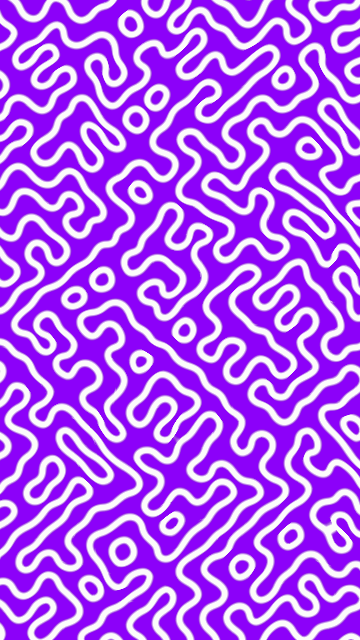
Reproduce this pattern procedurally as a WebGL 2 fragment shader.

```glsl
#version 300 es
precision highp float;

uniform vec2 u_resolution;
out vec4 fragColor;

const vec3 PURPLE = vec3(0.55, 0.005, 0.975);
const vec3 RIM = vec3(0.56, 0.16, 0.88);
const vec3 WHITE = vec3(0.99, 0.99, 0.985);
const float CELLS_ACROSS = 15.0;
const float HALF_WIDTH = 0.147;
const float EDGE_SOFTNESS = 0.0036;
const float JITTER = 0.49;
const float ROUNDNESS = 8.5;

vec2 hash22(vec2 p) {
    vec3 q = fract(p.xyx * vec3(0.1031, 0.1030, 0.0973));
    q += dot(q, q.yzx + 33.33);
    return fract((q.xx + q.yz) * q.zy);
}

vec2 node(vec2 cell) {
    return cell + JITTER * (hash22(cell + 60.0) - 0.5);
}

float segmentDistance(vec2 p, vec2 a, vec2 b) {
    vec2 ab = b - a;
    float t = clamp(dot(p - a, ab) / dot(ab, ab), 0.0, 1.0);
    return length(p - a - t * ab);
}

// Weight of a node pair, either joined by a bar or left as two dots
float pairWeight(vec2 p, vec2 a, vec2 b, bool joined) {
    if (joined) return exp(-ROUNDNESS * segmentDistance(p, a, b));
    return exp(-ROUNDNESS * length(p - a)) + exp(-ROUNDNESS * length(p - b));
}

// Gently bend the grid so that rows do not run straight
vec2 warp(vec2 p) {
    p += 0.32 * sin(0.6 * p.yx + vec2(1.3, 4.1));
    return p + 0.12 * sin(1.3 * p.yx + vec2(2.7, 0.6));
}

// Signed gap between two interlocking mazes; zero lies midway between them
float mazeField(vec2 canvasPoint) {
    vec2 p = warp(canvasPoint);
    vec2 base = floor(p);
    vec2 weights = vec2(1e-9);
    for (int y = -1; y <= 1; y++) {
        for (int x = -1; x <= 1; x++) {
            vec2 cell = base + vec2(x, y);
            vec2 a = node(cell);
            vec2 b = node(cell + vec2(1, 0));
            vec2 c = node(cell + vec2(1, 1));
            vec2 d = node(cell + vec2(0, 1));

            // Join one diagonal, usually the shorter one
            float chance = 0.7 * (hash22(cell + 231.0).x - 0.5);
            bool joinRising = length(c - a) + chance < length(d - b);
            vec2 pairs = vec2(pairWeight(p, a, c, joinRising),
                              pairWeight(p, b, d, !joinRising));
            bool even = mod(cell.x + cell.y, 2.0) < 0.5;
            weights += even ? pairs : pairs.yx;
        }
    }
    return log(weights.x / weights.y) / ROUNDNESS;
}

// Distance to the zero line, from the field and its slope
float lineDistance(vec2 p) {
    vec2 e = vec2(0.04, 0.0);
    vec2 slope = vec2(mazeField(p + e) - mazeField(p - e),
                      mazeField(p + e.yx) - mazeField(p - e.yx)) / (2.0 * e.x);
    return abs(mazeField(p)) / max(length(slope), 0.6);
}

// Ramp from purple through a dull rim to white
vec3 lineColour(float ink) {
    vec3 outer = mix(PURPLE, RIM, clamp(ink / 0.2, 0.0, 1.0));
    return mix(outer, WHITE, clamp((ink - 0.2) / 0.8, 0.0, 1.0));
}

void main() {
    vec2 p = gl_FragCoord.xy * CELLS_ACROSS / u_resolution.x;
    float softness = CELLS_ACROSS * max(EDGE_SOFTNESS, 0.7 / u_resolution.x);
    float edge = lineDistance(p) - HALF_WIDTH;
    float ink = clamp(0.5 - 0.5 * edge / softness, 0.0, 1.0);
    fragColor = vec4(lineColour(ink), 1.0);
}
```
